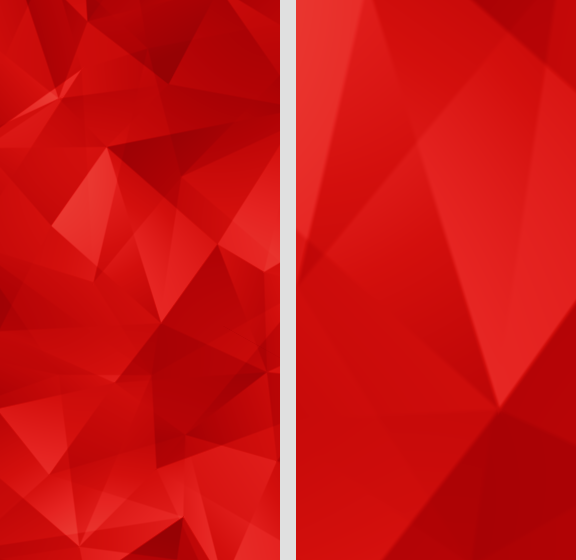
Left: the whole. Right: its middle third, enlarged.
This background is drawn by a Shadertoy shader. Its source:

```glsl
// Draws a crumpled low-poly backdrop of overlapping, softly shaded red facets.

const float EDGE_SOFTNESS = 0.004; // in canvas widths
const float JITTER = 0.72;         // vertex wander, in cells

float hash(vec2 p, float seed) {
    return fract(sin(dot(p, vec2(127.1, 311.7)) + seed * 74.7) * 43758.5);
}

mat2 rotation(float angle) {
    float c = cos(angle), s = sin(angle);
    return mat2(c, s, -s, c);
}

vec2 meshVertex(vec2 corner, float seed) {
    vec2 offset = vec2(hash(corner, seed), hash(corner, seed + 1.3));
    return corner + JITTER * (offset - 0.5);
}

float cross2(vec2 a, vec2 b) {
    return a.x * b.y - a.y * b.x;
}

// Signed distance to the line a-b, positive on its left.
float sideDistance(vec2 p, vec2 a, vec2 b) {
    return cross2(b - a, p - a) / length(b - a);
}

// Inner distance of a triangle with either winding.
float triangleDistance(vec2 p, vec2 a, vec2 b, vec2 c) {
    float winding = sign(cross2(b - a, c - a));
    return min(winding * sideDistance(p, a, b),
           min(winding * sideDistance(p, b, c), winding * sideDistance(p, c, a)));
}

// Returns coverage-weighted tone and coverage of one graded facet.
vec2 facet(vec2 p, vec2 a, vec2 b, vec2 c, float softness, float seed) {
    float coverage = smoothstep(-softness, softness, triangleDistance(p, a, b, c));
    vec2 centre = (a + b + c) / 3.0;
    float angle = 6.2832 * hash(centre, seed + 2.1);
    float slope = mix(0.7, 2.6, hash(centre, seed + 3.7));
    float base = 2.4 * hash(centre, seed + 5.2) - 1.2;
    float tone = base + slope * dot(p - centre, vec2(cos(angle), sin(angle)));
    return vec2(tone, 1.0) * coverage;
}

// Tone of a jittered triangle mesh, centred on zero.
float meshTone(vec2 uv, float cellSize, float angle, float seed) {
    vec2 p = rotation(angle) * uv / cellSize;
    float softness = EDGE_SOFTNESS / cellSize;
    vec2 sum = vec2(0.0);
    for (int y = -1; y <= 1; y++) {
        for (int x = -1; x <= 1; x++) {
            vec2 cell = floor(p) + vec2(x, y);
            vec2 a = meshVertex(cell, seed);
            vec2 b = meshVertex(cell + vec2(1, 0), seed);
            vec2 c = meshVertex(cell + vec2(1, 1), seed);
            vec2 d = meshVertex(cell + vec2(0, 1), seed);
            // Split each quad along a random diagonal.
            if (hash(cell, seed + 8.4) < 0.5) {
                sum += facet(p, a, b, c, softness, seed);
                sum += facet(p, a, c, d, softness, seed);
            } else {
                sum += facet(p, a, b, d, softness, seed);
                sum += facet(p, b, c, d, softness, seed);
            }
        }
    }
    return sum.x / max(sum.y, 0.001);
}

// Broad pool of light or shade.
float pool(vec2 uv, vec2 centre, float radius) {
    vec2 q = (uv - centre) / radius;
    return exp(-dot(q, q));
}

// Red ramp with one colour per whole step of tone.
vec3 redRamp(float tone) {
    vec3 deep = vec3(0.69, 0.01, 0.02) * (1.0 + 0.12 * clamp(tone, -1.2, 0.0));
    vec3 colour = mix(deep, vec3(0.76, 0.03, 0.03), clamp(tone, 0.0, 1.0));
    colour = mix(colour, vec3(0.83, 0.06, 0.05), clamp(tone - 1.0, 0.0, 1.0));
    colour = mix(colour, vec3(0.90, 0.14, 0.13), clamp(tone - 2.0, 0.0, 1.0));
    return mix(colour, vec3(0.92, 0.23, 0.20), clamp(tone - 3.0, 0.0, 1.0));
}

void mainImage(out vec4 fragColor, in vec2 fragCoord) {
    vec2 uv = fragCoord / iResolution.x;

    // Main facets with a fainter translucent mesh laid across them.
    float tone = 1.33;
    tone += 0.95 * meshTone(uv, 0.37, 0.55, 4.0);
    tone += 0.55 * meshTone(uv + 3.0, 0.46, -0.35, 17.0);

    // Uneven lighting over the sheet.
    tone += 0.9 * pool(uv, vec2(0.15, 1.42), 0.38);
    tone += 0.5 * pool(uv, vec2(0.50, 1.10), 0.30);
    tone -= 0.9 * pool(uv, vec2(0.95, 1.80), 0.42);
    tone -= 0.5 * pool(uv, vec2(0.20, 0.75), 0.35);

    fragColor = vec4(redRamp(tone), 1.0);
}
```
